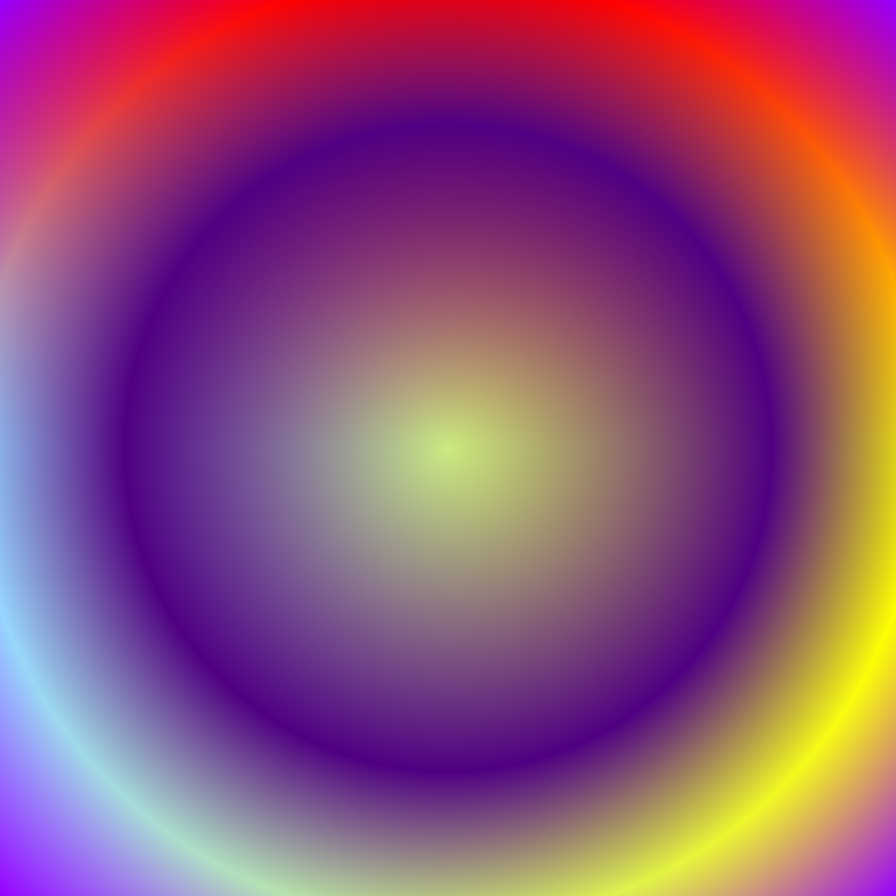
Give the GLSL for this background, as a Shadertoy shader.

```glsl
// A three-colour wash crossed by a dark indigo ring, a bright halo and violet corners.

const vec3 SKY    = vec3(0.59, 0.84, 1.00);
const vec3 YELLOW = vec3(1.00, 1.00, 0.00);
const vec3 RED    = vec3(1.00, 0.00, 0.00);
const vec3 INDIGO = vec3(0.31, 0.00, 0.51);
const vec3 VIOLET = vec3(0.59, 0.00, 1.00);

const float DARK_RADIUS   = 0.361;
const float HALO_RADIUS   = 0.531;
const float CORNER_RADIUS = 0.7071;

// Linear ramp from 0 at 'start' to 1 at 'end'
float ramp(float start, float end, float value) {
    return clamp((value - start) / (end - start), 0.0, 1.0);
}

// Sky to yellow across, turning red above the middle
vec3 colourWash(vec2 uv) {
    vec3 across = mix(SKY, YELLOW, clamp(uv.x, 0.0, 1.0));
    float redness = pow(ramp(0.5, 1.0, uv.y), 1.12);
    return mix(across, RED, redness);
}

// Strength of a ring that fades linearly to both sides of its crest
float ringStrength(float radius, float inner, float crest, float outer) {
    return min(ramp(inner, crest, radius), 1.0 - ramp(crest, outer, radius));
}

void mainImage(out vec4 fragColor, in vec2 fragCoord) {
    vec2 uv = fragCoord / iResolution.xy;
    float radius = length(uv - 0.5);

    // Indigo ring around the glowing centre
    float dark = ringStrength(radius, 0.0, DARK_RADIUS, HALO_RADIUS);
    vec3 colour = mix(colourWash(uv), INDIGO, dark);

    // Violet beyond the halo
    colour = mix(colour, VIOLET, ramp(HALO_RADIUS, CORNER_RADIUS, radius));

    fragColor = vec4(colour, 1.0);
}
```
